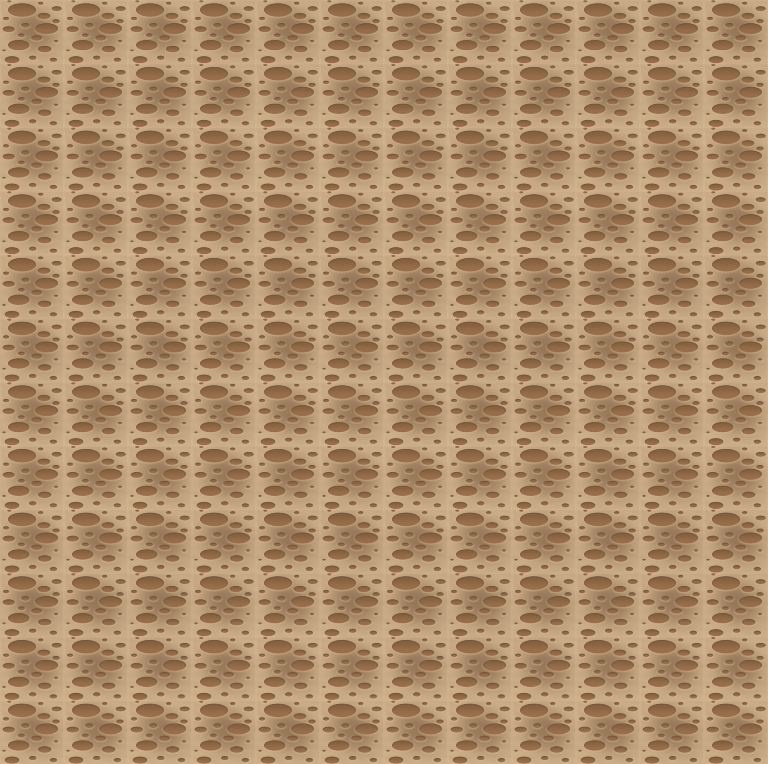
Write a Shadertoy shader that draws this pattern.

```glsl
// Pitted sandstone: a 12 x 12 grid of square cells, each with oval hollows over
// a soft brown stain. Hollows are ellipse distances that wrap around the cell,
// lit from below so the upper lip is dark and the lower lip catches light.

const float CELLS = 12.0;
const float SIDE = 96.0; // local units across one cell, y pointing down

// Centre x, centre y, half width
const vec3 largePits[9] = vec3[9](
    vec3(33, 15, 21), vec3(70, 43, 17), vec3(28, 68, 16),
    vec3(67, 74, 10), vec3(66, 24, 9.5), vec3(13, 44, 9),
    vec3(18, 90, 11), vec3(55, 57, 8), vec3(85, 13, 7.5));
const vec3 smallPits[10] = vec3[10](
    vec3(38, 38, 6), vec3(32, 53, 5), vec3(84, 32, 5.5),
    vec3(61, 5, 4), vec3(9, 28, 4.5), vec3(84, 62, 3),
    vec3(49, 87, 5.5), vec3(80, 90, 5.5), vec3(6, 76, 2.5),
    vec3(14, 2, 3));

vec2 wrapCell(vec2 v) {
    return v - SIDE * round(v / SIDE);
}

// Approximate signed distance to an axis-aligned ellipse
float ellipseDistance(vec2 v, vec2 radii) {
    vec2 q = v / radii + 1e-4;
    float k = length(q);
    return k * (k - 1.0) / length(q / radii);
}

vec3 carvePit(vec3 stone, vec2 p, vec3 pit, float aspect, float blur) {
    vec2 radii = pit.z * vec2(1.0, aspect);
    vec2 v = wrapCell(p - pit.xy);
    float d = ellipseDistance(v, radii);
    float drop = v.y / radii.y;

    // Pale lip outside the hollow, strongest below it
    float lip = exp(-pow((d - 1.3) / 1.4, 2.0)) * smoothstep(-1.0, 1.2, drop);
    stone = mix(stone, vec3(0.83, 0.71, 0.57), 0.4 * lip);

    // Floor with a shaded rim, darkest at the top
    vec3 ground = mix(vec3(0.52, 0.38, 0.25), vec3(0.60, 0.43, 0.29),
                      smoothstep(-0.8, 0.7, drop));
    float rim = smoothstep(-3.2, 0.0, d) * smoothstep(0.9, -0.9, drop);
    ground = mix(ground, vec3(0.43, 0.32, 0.21), 0.75 * rim);
    return mix(stone, ground, smoothstep(blur, -blur, d));
}

void mainImage(out vec4 fragColor, in vec2 fragCoord) {
    vec2 uv = fragCoord / iResolution.xy;
    vec2 p = SIDE * fract(CELLS * vec2(uv.x, 1.0 - uv.y));
    float blur = max(0.55 * SIDE * CELLS / iResolution.y, 0.7);

    // Sand with faint horizontal grain and a pale line along the cell borders
    vec2 turn = 6.2831853 * uv;
    float grain = sin(24.0 * turn.x + 2.0 * sin(36.0 * turn.y))
                + sin(84.0 * turn.y + 1.5 * sin(12.0 * turn.x));
    vec3 stone = vec3(0.79, 0.67, 0.53) + 0.006 * grain;
    vec2 border = abs(wrapCell(p));
    stone += 0.025 * exp(-pow(min(border.x, border.y) / 1.6, 2.0));

    // Stain in the middle, leaning towards the lower right
    vec2 s = wrapCell(p - vec2(51, 45));
    s.x -= 0.18 * s.y;
    float stain = exp(-pow(length(s / vec2(33, 32)), 2.6));
    stone = mix(stone, vec3(0.58, 0.46, 0.34), 0.95 * stain);

    for (int i = 0; i < 10; i++)
        stone = carvePit(stone, p, smallPits[i], 0.56, blur);
    for (int i = 0; i < 9; i++)
        stone = carvePit(stone, p, largePits[i], 0.48, blur);

    // Slight change of tone from cell to cell across the slab
    stone *= 1.0 + 0.008 * sin(3.0 * turn.y + sin(2.0 * turn.x));
    fragColor = vec4(stone, 1.0);
}
```
